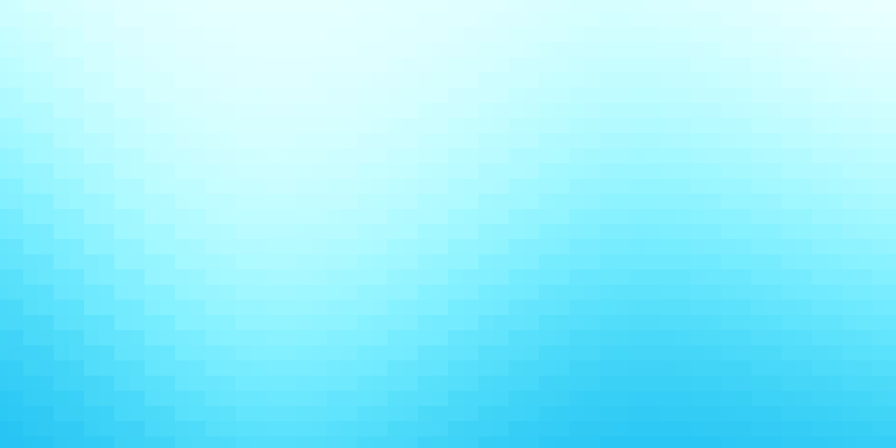
Write a Shadertoy shader that draws this background.

```glsl
// Pale cyan to deep sky-blue wave gradient tiled by flat running-bond bricks.

const vec2 BRICK = vec2(0.1354, 0.03385); // brick size in canvas heights
const float FINE_WEIGHT = 0.4;            // strength of steps inside a brick

// Height of the mid-tone contour across the canvas.
float waveHeight(float x) {
    float h = mix(0.62, 0.20, smoothstep(-0.10, 0.31, x));
    h = mix(h, 0.50, smoothstep(0.31, 0.73, x));
    return mix(h, 0.38, smoothstep(0.73, 1.05, x));
}

// Tone from dark (0) to light (1) at a point in 0..1 coordinates.
float waveTone(vec2 uv) {
    float tone = 0.5 + 0.43 * tanh(2.1 * (uv.y - waveHeight(uv.x)));
    return tone + 0.05 * uv.y * smoothstep(0.6, 1.0, uv.x);
}

// Blue to near-white ramp.
vec3 skyRamp(float tone) {
    float green = 1.0 - 0.345 * pow(1.0 - tone, 2.445);
    float blue = 1.0 - 0.15 * max(0.45 - tone, 0.0);
    return vec3(tone, green, blue);
}

// Snap a centred point to its brick, blended with quarter-brick steps.
vec2 brickSample(vec2 p, vec2 size) {
    vec2 cell = p / size;
    float row = floor(cell.y);
    float shift = 0.5 * mod(row, 2.0);
    float x = cell.x - shift;
    float brickCentre = floor(x) + 0.5;
    float fineCentre = (floor(x * 4.0) + 0.5) / 4.0;
    float snapped = mix(brickCentre, fineCentre, FINE_WEIGHT);
    return vec2(snapped + shift, row + 0.5) * size;
}

void mainImage(out vec4 fragColor, in vec2 fragCoord) {
    vec2 canvas = vec2(iResolution.x / iResolution.y, 1.0);
    vec3 color = vec3(0.0);

    // Average a 3 x 3 grid of samples to smooth the brick edges.
    for (int i = 0; i < 9; i++) {
        vec2 offset = (vec2(i % 3, i / 3) - 1.0) / 3.0;
        vec2 p = (fragCoord + offset) / iResolution.y - 0.5 * canvas;
        vec2 uv = brickSample(p, BRICK) / canvas + 0.5;
        color += skyRamp(clamp(waveTone(uv), 0.0, 1.0));
    }
    fragColor = vec4(color / 9.0, 1.0);
}
```
